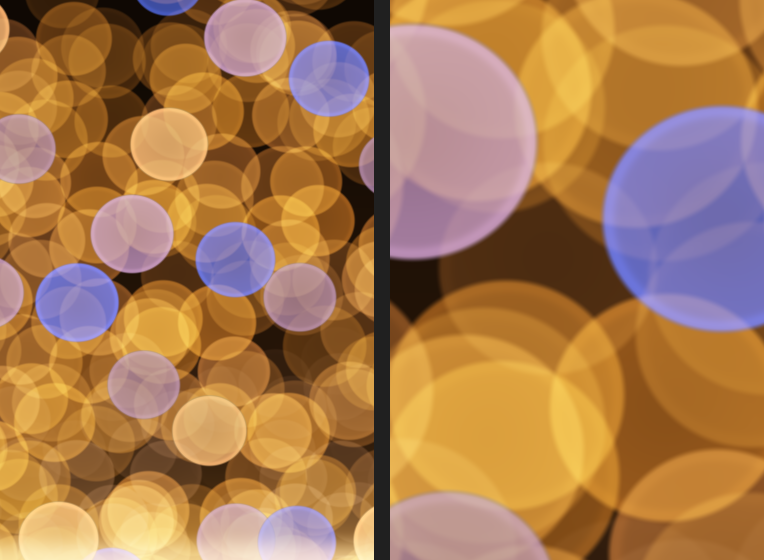
Left, the full canvas; right, a detail of the centre.
A Shadertoy shader for this background:

```glsl
// Out-of-focus night lights: overlapping translucent amber discs, with sparse
// violet, blue and peach discs above a warm glow. Discs sit on jittered grids
// and are combined by screen blending, so overlaps grow brighter.

const int   AMBER_LAYERS = 4;
const int   HAZE_LAYERS  = 2;
const float AMBER_CELL   = 0.20;   // grid steps, in canvas widths
const float HAZE_CELL    = 0.17;
const float ACCENT_CELL  = 0.25;
const float RADIUS       = 0.104;
const float RADIUS_VARY  = 0.016;
const float EDGE_SOFT    = 0.0035;
const float RIM_WIDTH    = 0.006;
const float RIM_GAIN     = 0.16;
const float JITTER       = 0.76;
const float ACCENT_COVER = 0.40;   // how much an accent hides what is below

const vec3 NIGHT  = vec3(0.095, 0.052, 0.018);
const vec3 AMBER  = vec3(0.46, 0.255, 0.065);
const vec3 HAZE   = vec3(0.25, 0.165, 0.115);
const vec3 PEACH  = vec3(0.87, 0.61, 0.38);
const vec3 BLUE   = vec3(0.25, 0.34, 0.74);
const vec3 VIOLET = vec3(0.58, 0.44, 0.58);
const vec3 GLOW   = vec3(0.62, 0.40, 0.13);
const vec3 FLOOR_LIGHT = vec3(0.65, 0.52, 0.38);

// Upper limits of each accent kind on a 0..1 scale; the rest stay empty.
const float PEACH_LIMIT  = 0.10;
const float BLUE_LIMIT   = 0.27;
const float VIOLET_LIMIT = 0.52;

vec3 hash32(vec2 p) {
    vec3 q = fract(vec3(p.xyx) * vec3(0.1031, 0.1030, 0.0973));
    q += dot(q, q.yxz + 33.33);
    return fract((q.xxy + q.yzz) * q.zyx);
}

vec3 screen(vec3 base, vec3 light) {
    return base + (1.0 - base) * clamp(light, 0.0, 1.0);
}

vec2 discCentre(vec2 cell, vec2 seed, float size) {
    return (cell + 0.5 + (seed - 0.5) * JITTER) * size;
}

// x: soft coverage, y: brightness with a faint rim
vec2 disc(vec2 p, float radius, float squash) {
    float d = length(p * vec2(1.0, squash)) - radius;
    float soft = max(EDGE_SOFT, 1.0 / iResolution.x);
    float cover = 1.0 - smoothstep(-soft, soft, d);
    float rim = exp(-pow((d + RIM_WIDTH) / RIM_WIDTH, 2.0));
    float body = 0.92 + 0.10 * smoothstep(-radius, 0.0, d);
    return vec2(cover, cover * (body + RIM_GAIN * rim));
}

// Amber lights thin out and dim towards the top.
vec3 addAmber(vec3 col, vec2 p, float top, float layer) {
    vec2 shift = hash32(vec2(layer + 3.0, 41.0)).xy * AMBER_CELL;
    vec2 home = floor((p + shift) / AMBER_CELL);
    for (int j = -1; j <= 1; j++)
    for (int i = -1; i <= 1; i++) {
        vec2 cell = home + vec2(i, j);
        vec3 place = hash32(cell + 50.0 + layer * 17.0);
        vec3 look = hash32(cell + 190.0 + layer * 29.0);
        vec2 centre = discCentre(cell, place.xy, AMBER_CELL) - shift;
        float fade = smoothstep(0.66, 0.98, centre.y / top);
        float lit = step(place.z, mix(0.80, 0.60, fade));
        float strength = mix(0.40, 1.12, look.x) * mix(1.0, 0.68, fade);
        float radius = RADIUS + RADIUS_VARY * (look.y - 0.5);
        vec3 tint = AMBER * mix(vec3(1.0), vec3(0.96, 0.98, 1.8), look.z * look.z);
        col = screen(col, tint * strength * lit * disc(p - centre, radius, 1.03).y);
    }
    return col;
}

// Faint pinkish discs crowd the lower part.
vec3 addHaze(vec3 col, vec2 p, float top, float layer) {
    vec2 home = floor(p / HAZE_CELL);
    for (int j = -1; j <= 1; j++)
    for (int i = -1; i <= 1; i++) {
        vec2 cell = home + vec2(i, j);
        vec3 seed = hash32(cell + 320.0 + layer * 23.0);
        vec2 centre = discCentre(cell, seed.xy, HAZE_CELL);
        float low = 1.0 - smoothstep(0.12, 0.42, centre.y / top);
        float radius = RADIUS * mix(0.75, 1.0, seed.z);
        col = screen(col, HAZE * low * seed.z * disc(p - centre, radius, 1.08).y);
    }
    return col;
}

// Accent kinds follow an even sequence so that their shares stay steady.
vec3 addAccents(vec3 col, vec2 p) {
    vec2 home = floor(p / ACCENT_CELL);
    for (int j = -1; j <= 1; j++)
    for (int i = -1; i <= 1; i++) {
        vec2 cell = home + vec2(i, j);
        vec3 seed = hash32(cell + 470.0);
        float kind = fract(dot(cell, vec2(0.755, 0.570)));
        if (kind > VIOLET_LIMIT) continue;
        vec3 tint = kind < PEACH_LIMIT ? PEACH : kind < BLUE_LIMIT ? BLUE : VIOLET;
        vec2 centre = discCentre(cell, seed.xy, ACCENT_CELL);
        vec2 shape = disc(p - centre, RADIUS + RADIUS_VARY * (seed.z - 0.5), 1.06);
        col *= 1.0 - ACCENT_COVER * shape.x;
        col = screen(col, tint * mix(0.84, 1.04, seed.z) * shape.y);
    }
    return col;
}

void mainImage(out vec4 fragColor, in vec2 fragCoord) {
    vec2 p = fragCoord / iResolution.x;
    float top = iResolution.y / iResolution.x;
    float height = p.y / top;
    vec3 col = NIGHT * mix(1.5, 0.6, smoothstep(0.3, 1.0, height));
    for (int k = 0; k < AMBER_LAYERS; k++) col = addAmber(col, p, top, float(k));
    for (int k = 0; k < HAZE_LAYERS; k++) col = addHaze(col, p, top, float(k));
    col = addAccents(col, p);
    // Warm light pooling along the lower edge
    col = screen(col, GLOW * exp(-height / 0.075));
    col = screen(col, FLOOR_LIGHT * (1.0 - smoothstep(0.0, 0.055, height)));
    fragColor = vec4(col, 1.0);
}
```
